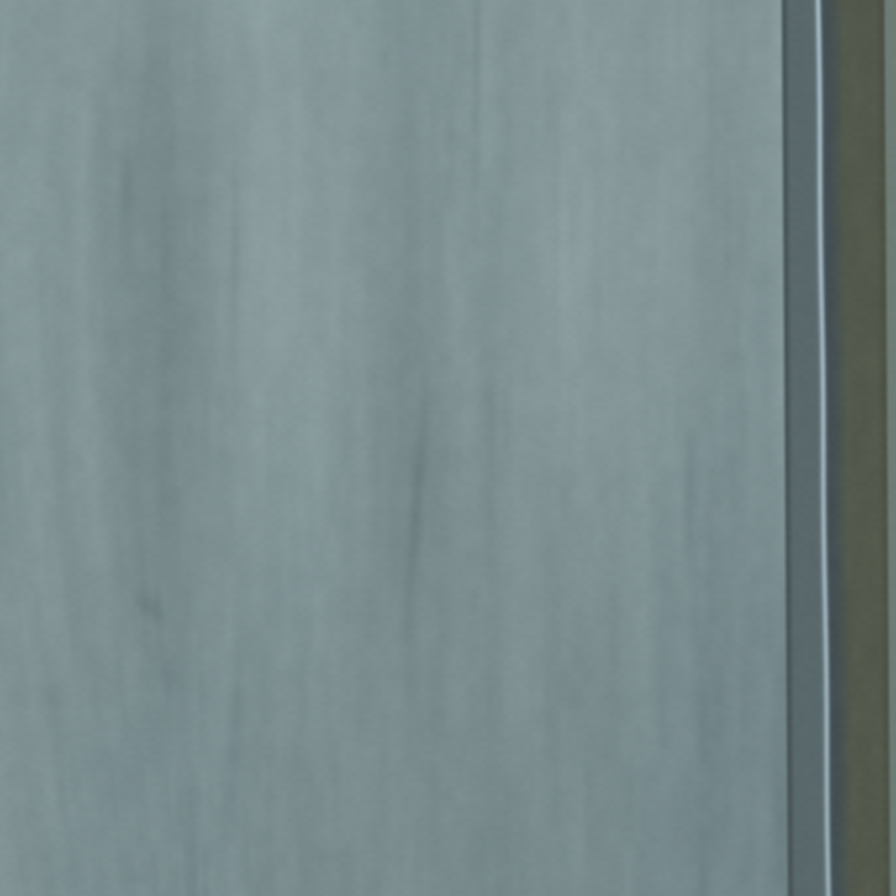
This texture is drawn by a Shadertoy shader. Its source:

```glsl
const vec3 PANEL_LIGHT = vec3(0.545, 0.618, 0.626);
const vec3 PANEL_DARK = vec3(0.415, 0.488, 0.500);
const vec3 PANEL_WARM = vec3(0.490, 0.550, 0.530);
const vec3 GROOVE = vec3(0.275, 0.325, 0.330);
const vec3 FRAME = vec3(0.350, 0.408, 0.418);
const vec3 HIGHLIGHT = vec3(0.620, 0.700, 0.745);
const vec3 SHADOW_BLUE = vec3(0.262, 0.310, 0.325);
const vec3 BROWN = vec3(0.325, 0.350, 0.298);
const vec3 FAR_EDGE = vec3(0.430, 0.485, 0.460);
const float PANEL_EDGE = 0.8725;
const float TRIM_LINE = 0.9130;
const float TRIM_WIDTH = 0.0034;
const float BROWN_EDGE = 0.987;
const float EDGE_SOFTNESS = 0.0032;
const float GRAIN_STRENGTH = 0.66;
const float MOTTLE_STRENGTH = 0.14;
const float SPECKLE_STRENGTH = 0.012;

float hash(vec2 p) {
    return fract(sin(dot(p, vec2(127.1, 311.7))) * 43758.5453);
}

float noise(vec2 p) {
    vec2 cell = floor(p);
    vec2 f = fract(p);
    f = f * f * (3.0 - 2.0 * f);
    float low = mix(hash(cell), hash(cell + vec2(1, 0)), f.x);
    float high = mix(hash(cell + vec2(0, 1)), hash(cell + vec2(1, 1)), f.x);
    return mix(low, high, f.y);
}

// Long vertical fibres, summed over finer and finer widths
float woodGrain(vec2 p) {
    float sum = 0.0;
    float weight = 0.38;
    vec2 scale = vec2(16.0, 1.4);
    for (int i = 0; i < 4; i++) {
        sum += weight * (noise(p * scale + float(i) * 17.3) - 0.5);
        scale *= vec2(1.9, 1.9);
        weight *= 0.78;
    }
    return sum;
}

// Soft elongated mark; lean is its sideways drift per unit of height
float streak(vec2 p, vec2 center, vec2 size, float lean) {
    vec2 d = p - center;
    d.x -= lean * d.y;
    d /= size;
    return exp(-dot(d, d));
}

float softStep(float edge, float x) {
    float w = max(EDGE_SOFTNESS, 0.75 / iResolution.x);
    return smoothstep(edge - w, edge + w, x);
}

vec3 woodPanel(vec2 p) {
    // Fibres bow sideways on the left side of the board
    float bow = 0.12 * (p.y - 0.75) * (p.y - 0.75) * (1.0 - smoothstep(0.08, 0.28, p.x));
    float grain = woodGrain(p - vec2(bow, 0.0));

    // Broad light and shade
    float shade = 0.18 + 0.30 * (1.0 - p.y) - GRAIN_STRENGTH * grain;
    shade += MOTTLE_STRENGTH * (noise(p * vec2(70.0, 45.0)) - 0.5);
    shade += 0.28 * streak(p, vec2(0.16, 0.82), vec2(0.075, 0.25), 0.0);
    shade += 0.20 * streak(p, vec2(0.17, 0.45), vec2(0.08, 0.25), -0.1);
    shade += 0.24 * streak(p, vec2(0.46, 0.38), vec2(0.07, 0.45), 0.0);
    shade += 0.30 * streak(p, vec2(0.84, 0.12), vec2(0.15, 0.30), 0.0);
    shade -= 0.10 * streak(p, vec2(0.66, 0.70), vec2(0.10, 0.35), 0.0);
    shade -= 0.14 * streak(p, vec2(0.32, 0.65), vec2(0.05, 0.50), 0.0);
    shade -= 0.14 * streak(p, vec2(0.04, 0.70), vec2(0.05, 0.40), 0.0);

    // Narrow dark marks
    shade += 0.38 * streak(p, vec2(0.465, 0.44), vec2(0.008, 0.11), 0.07);
    shade += 0.26 * streak(p, vec2(0.532, 0.95), vec2(0.005, 0.10), 0.0);
    shade += 0.22 * streak(p, vec2(0.142, 0.79), vec2(0.008, 0.06), 0.0);
    shade += 0.30 * streak(p, vec2(0.170, 0.32), vec2(0.016, 0.018), -0.8);
    shade += 0.18 * streak(p, vec2(0.190, 0.25), vec2(0.012, 0.030), -0.3);
    shade += 0.24 * streak(p, vec2(0.060, 0.21), vec2(0.011, 0.06), -0.12);
    shade += 0.22 * streak(p, vec2(0.262, 0.17), vec2(0.010, 0.08), 0.0);
    shade += 0.18 * streak(p, vec2(0.262, 0.70), vec2(0.005, 0.13), 0.0);
    shade += 0.20 * streak(p, vec2(0.770, 0.45), vec2(0.007, 0.08), 0.0);

    // Pale curved vein
    float veinX = 0.095 + 0.42 * pow(max(0.62 - p.y, 0.0), 2.0);
    float veinSpan = smoothstep(0.18, 0.28, p.y) * (1.0 - smoothstep(0.55, 0.72, p.y));
    shade -= 0.12 * veinSpan * exp(-pow((p.x - veinX) / 0.012, 2.0));

    vec3 color = mix(PANEL_LIGHT, PANEL_DARK, clamp(shade, -0.2, 1.3));
    float warmth = smoothstep(0.45, 0.85, noise(p * vec2(9.0, 2.5) + 5.0));
    return mix(color, PANEL_WARM, 0.12 * warmth);
}

void mainImage(out vec4 fragColor, in vec2 fragCoord) {
    vec2 p = fragCoord / iResolution.xy;
    float drop = 1.0 - p.y;
    float panelX = p.x - 0.0070 * drop;
    float trimX = p.x - 0.0115 * drop + 0.0005 * sin(p.y * 19.0);
    float brownX = p.x - 0.0065 * drop;

    // Panel, groove and grey frame
    vec3 color = woodPanel(p);
    color = mix(color, GROOVE, softStep(PANEL_EDGE, panelX));
    color = mix(color, FRAME, smoothstep(0.001, 0.010, panelX - PANEL_EDGE));

    // Blue shadow easing into the brown side
    vec3 side = mix(SHADOW_BLUE, BROWN, smoothstep(0.008, 0.032, trimX - TRIM_LINE));
    side *= 1.0 + 0.05 * (noise(p * vec2(90.0, 30.0)) - 0.5);
    side *= 1.0 - 0.10 * smoothstep(0.012, 0.0, BROWN_EDGE - brownX);
    color = mix(color, side, softStep(TRIM_LINE + 0.003, trimX));
    color = mix(color, FAR_EDGE, softStep(BROWN_EDGE, brownX));

    // Bright trim line
    float glint = exp(-pow((trimX - TRIM_LINE) / TRIM_WIDTH, 2.0));
    color = mix(color, HIGHLIGHT, glint * (0.85 + 0.15 * p.y));

    // Fine surface speckle
    color += SPECKLE_STRENGTH * (noise(p * vec2(170.0, 200.0)) - 0.5);
    fragColor = vec4(color, 1.0);
}
```
